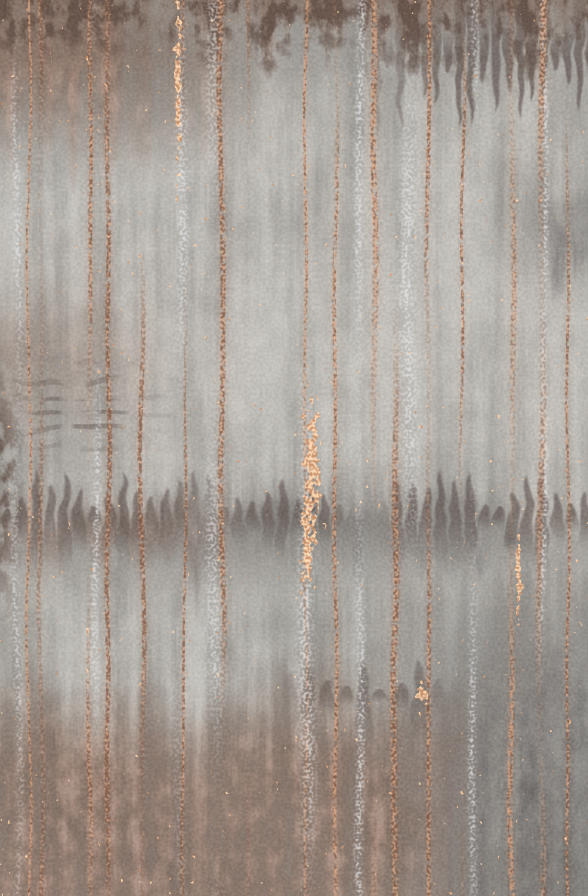
This texture is drawn by a Shadertoy shader. Its source:

```glsl
// Weathered grey metal with rust clouds, vertical copper and silver runs and gold flakes.
// Gradient noise stretched along y makes the streaks; soft masks place the stains,
// toothed fringes make the drips, and loops lay the metallic runs on top.

float hash(vec2 p) {
    vec3 q = fract(p.xyx * vec3(.1031, .1030, .0973));
    q += dot(q, q.yzx + 33.33);
    return fract((q.x + q.y) * q.z);
}

float corner(vec2 cell, vec2 offset) {
    float a = 6.2832 * hash(cell);
    return dot(vec2(cos(a), sin(a)), offset);
}

// Gradient noise, about -1 to 1
float noise(vec2 p) {
    vec2 i = floor(p), f = p - i, u = f * f * f * (f * (f * 6. - 15.) + 10.);
    vec2 e = vec2(1, 0);
    return 1.5 * mix(mix(corner(i, f), corner(i + e, f - e), u.x),
                     mix(corner(i + e.yx, f - e.yx), corner(i + 1., f - 1.), u.x), u.y);
}

float fbm(vec2 p) {
    float sum = 0., amp = .55;
    for (int i = 0; i < 4; i++) {
        sum += amp * noise(p);
        p = p * 2.03 + 17.3;
        amp *= .55;
    }
    return sum;
}

float below(float a, float b, float x) { return 1. - smoothstep(a, b, x); }

float blob(vec2 p, vec2 centre, vec2 size) {
    vec2 d = (p - centre) / size;
    return exp(-dot(d, d));
}

// Row of tapered teeth from an edge; negative reach hangs down
float fringe(vec2 p, float edge, float reach, float count) {
    float x = p.x * count + .3 * noise(p * vec2(20, 40)), id = floor(x);
    float t = (p.y - edge) / (reach * (.15 + hash(vec2(id, count))));
    float width = .42 * sqrt(max(1. - t, 0.));
    return smoothstep(-1.5, .2, t) * below(width - .2, width + .08, abs(fract(x) - .5)) * below(.8, 1., t);
}

// Broken metal leaf inside a soft ellipse
float flake(vec2 p, vec2 centre, vec2 size) {
    float broken = .5 * noise(p * vec2(150, 100)) + .3 * noise(p * 240.);
    return smoothstep(.42, .58, blob(p, centre, size) * .8 + broken);
}

void mainImage(out vec4 fragColor, in vec2 fragCoord) {
    vec2 p = fragCoord / iResolution.y;
    float grain = noise(p * 290.);
    float cloud = fbm(p * vec2(7, 6) + 3.);
    float streak = fbm(p * vec2(42, 2.5) + 9.);
    float mottle = fbm(p * vec2(55, 38));
    float y = p.y + .05 * streak + .05 * cloud;

    // Grey plaster, lightest in the middle
    float light = .45 + .5 * cloud + .55 * streak + .35 * blob(p, vec2(.36, .66), vec2(.4, .2));
    vec3 col = mix(vec3(.61, .60, .58), vec3(.765, .755, .735), smoothstep(0., 1., light));

    // Rust clouds: upper left, top strip, lower left and middle band
    float rust = smoothstep(.80, .92, y) * below(.12, .34, p.x);
    rust = max(rust, smoothstep(.93, 1., y) * .9);
    rust = max(rust, below(.13, .28, y) * below(.38, .60, p.x + .1 * cloud));
    rust = max(rust, .75 * blob(vec2(p.x, y), vec2(.14, .41), vec2(.12, .03)));
    rust = max(rust, .5 * blob(vec2(p.x, y), vec2(.06, .60), vec2(.10, .08)));
    float stain = clamp(rust * (.85 + .6 * streak + .35 * mottle), 0., 1.);
    vec3 rustColor = mix(vec3(.47, .38, .33), vec3(.66, .57, .52), smoothstep(-.45, .65, streak + .6 * mottle));
    col = mix(col, rustColor, stain);

    // Smoky grey: lower right, middle band and right edge
    float smoke = below(.16, .46, y) * smoothstep(.36, .60, p.x + .08 * cloud) * .75;
    smoke = max(smoke, .5 * blob(vec2(p.x, y), vec2(.38, .40), vec2(.30, .035)));
    smoke = max(smoke, .6 * blob(vec2(p.x, y), vec2(.64, .74), vec2(.06, .04)));
    smoke = max(smoke, .9 * blob(p, vec2(.57, .40), vec2(.010, .018)));
    col = mix(col, vec3(.38, .37, .365), clamp(smoke * (.75 + .7 * streak + .5 * mottle), 0., .9));

    // Dark lace along the top, and a corroded left edge
    float lace = smoothstep(.90, .99, y + .03 * mottle) * smoothstep(-.25, .35, mottle + .5 * streak);
    lace = max(lace, blob(p, vec2(0, .46), vec2(.022, .13)) * smoothstep(-.4, .3, mottle));
    col = mix(col, vec3(.34, .27, .235), lace * .8);

    // Drips: rising teeth on the band, hanging runs at the upper right, lower edge
    float drips = .6 * fringe(p, .425, .05, 62.) * smoothstep(-.35, .2, noise(p * vec2(9, 2)) + .1);
    drips = max(drips, .65 * fringe(p, .94, -.09, 75.) * smoothstep(.36, .52, p.x));
    drips = max(drips, .5 * fringe(p, .225, .04, 48.) * smoothstep(.30, .36, p.x) * below(.46, .52, p.x));
    float mesh = smoothstep(.35, .9, sin(p.y * 330. + 2.5 * noise(p * 22.))) * smoothstep(-.3, .2, noise(p * vec2(30, 60)));
    drips = max(drips, .55 * mesh * blob(p, vec2(.09, .545), vec2(.07, .045)));
    col = mix(col, vec3(.37, .32, .30), drips);

    // Silver runs: wide, powdery, fading in and out
    for (int i = 0; i < 9; i++) {
        float k = float(i), h = hash(vec2(k, 5.));
        float d = p.x - (k + .2 + .6 * h) * .073 - .005 * noise(vec2(p.y * 4., k * 3.7));
        float w = mix(.003, .009, hash(vec2(k, 8.)));
        float along = smoothstep(-.3, .4, noise(vec2(k * 7.3, p.y * 2.2)));
        float powder = smoothstep(-.25, .55, grain + .5 * mottle);
        col = mix(col, vec3(.85, .855, .86), exp(-d * d / (w * w)) * along * (.15 + .6 * powder));
    }

    // Copper runs: a soft halo around a grainy core
    for (int i = 0; i < 17; i++) {
        float k = float(i), h = hash(vec2(k, 21.));
        float d = abs(p.x - (k + .1 + .8 * h) * .0386 - .004 * noise(vec2(p.y * 5., k * 5.3)));
        float w = mix(.0018, .0052, hash(vec2(k, 33.)));
        float along = smoothstep(-.45, .25, noise(vec2(k * 9.7 + .4, p.y * 1.8)));
        float core = below(w * .35, w, d) * smoothstep(-.5, .3, noise(p * vec2(250, 120) + k) + .25);
        vec3 copper = mix(vec3(.54, .38, .30), vec3(.82, .62, .49), smoothstep(-.3, .8, grain + .5 * h));
        col = mix(col, copper, along * max(.8 * core, .28 * exp(-d / w)));
    }

    // Gold leaf
    float gold = flake(p, vec2(.348, .47), vec2(.010, .085));
    gold = max(gold, flake(p, vec2(.343, .40), vec2(.007, .06)));
    gold = max(gold, flake(p, vec2(.471, .225), vec2(.006, .016)));
    gold = max(gold, flake(p, vec2(.579, .36), vec2(.003, .06)));
    gold = max(gold, flake(p, vec2(.199, .91), vec2(.004, .10)));
    col = mix(col, mix(vec3(.83, .60, .45), vec3(.98, .83, .67), smoothstep(-.5, .4, grain)), gold * .9);

    // Fine grain
    col += .035 * grain + .035 * mottle;
    fragColor = vec4(clamp(col, 0., 1.), 1.);
}
```
